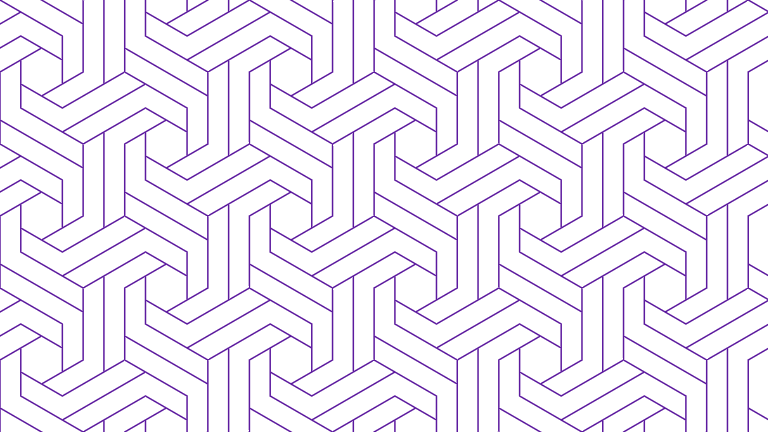
A WebGL 1 fragment shader for this pattern:

```glsl
precision highp float;

uniform vec2 u_resolution;

const float ROWS = 3.0;                         // repeats down the canvas
const float LINE_WIDTH = 0.0104;                // in repeats
const vec3 PAPER = vec3(1.0);
const vec3 INK = vec3(0.36, 0.10, 0.62);
const float SQRT3 = 1.7320508;
const vec2 PERIOD = vec2(SQRT3, 1.0);           // holds two hexagon centres
const vec2 GRID = PERIOD / 12.0;                // step of the drawing grid
const vec2 FIRST_CENTRE = vec2(2.0, 6.0) * GRID;
const mat2 TURN_60 = mat2(0.5, 0.5 * SQRT3, -0.5 * SQRT3, 0.5);

// Distance to a segment whose ends are given in grid steps
float segmentDistance(vec2 p, vec2 startStep, vec2 endStep) {
    vec2 a = startStep * GRID;
    vec2 along = endStep * GRID - a;
    float t = clamp(dot(p - a, along) / dot(along, along), 0.0, 1.0);
    return length(p - a - along * t);
}

// Offset from the nearest centre of a triangular lattice
vec2 hexCell(vec2 p) {
    vec2 a = mod(p, PERIOD) - 0.5 * PERIOD;
    vec2 b = mod(p + 0.5 * PERIOD, PERIOD) - 0.5 * PERIOD;
    return dot(a, a) < dot(b, b) ? a : b;
}

// Six turned copies of one bent arm and one strip divider
float weaveDistance(vec2 p) {
    float d = 1.0;
    for (int i = 0; i < 6; i++) {
        float hexSide = segmentDistance(p, vec2(1.0, -1.0), vec2(1.0, 3.0));
        float bentArm = segmentDistance(p, vec2(1.0, 3.0), vec2(-2.0, 6.0));
        float divider = segmentDistance(p, vec2(3.0, -1.0), vec2(3.0, 7.0));
        d = min(d, min(hexSide, min(bentArm, divider)));
        p = TURN_60 * p;
    }
    return d;
}

void main() {
    float pixel = ROWS / u_resolution.y;
    vec2 p = gl_FragCoord.xy * pixel - FIRST_CENTRE;

    // Line coverage, smoothed over one pixel
    float d = weaveDistance(hexCell(p));
    float coverage = clamp(0.5 + (0.5 * LINE_WIDTH - d) / pixel, 0.0, 1.0);

    gl_FragColor = vec4(mix(PAPER, INK, coverage), 1.0);
}
```
